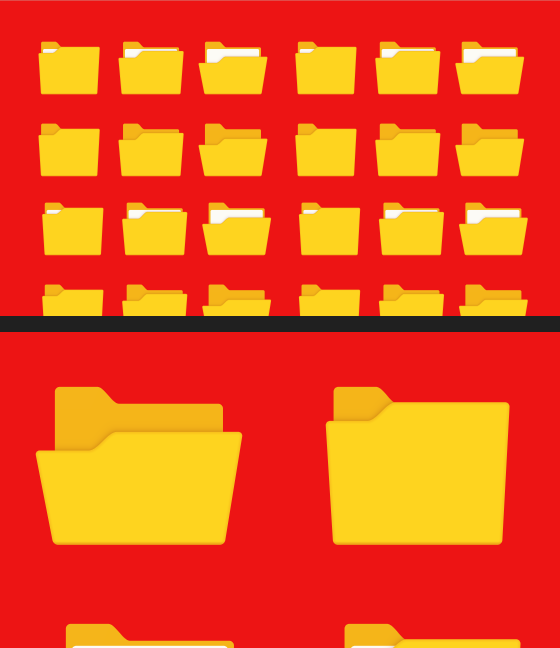
Top, the full canvas; bottom, a detail of the centre.
Reproduce this pattern procedurally as a Shadertoy shader.

```glsl
// Rows of yellow folders on red: closed, half open and wide open, repeated.
// Each cell picks its opening from the column and its paper from the row;
// the parts are rounded distance fields on a canvas 432 units high.

// Intersection of two distances with a rounded outer corner.
float roundMax(float a, float b, float radius) {
    vec2 d = vec2(a, b) + radius;
    return min(max(d.x, d.y), 0.0) + length(max(d, 0.0)) - radius;
}

// Panel standing on y = base, flaring from bottomHalf to topHalf in width.
// Its top edge steps from heights.x to heights.y between step.x and step.y.
float panel(vec2 p, float base, float bottomHalf, float topHalf, vec2 heights, vec2 stepX) {
    float t = clamp((p.x - stepX.x) / (stepX.y - stepX.x), 0.0, 1.0);
    float top = mix(heights.x, heights.y, t * t * (3.0 - 2.0 * t));
    float slope = 6.0 * t * (1.0 - t) * (heights.y - heights.x) / (stepX.y - stepX.x);
    float side = abs(p.x) - mix(bottomHalf, topHalf, p.y / top);
    float upper = (p.y - top) / sqrt(1.0 + slope * slope);
    return roundMax(roundMax(side, upper, 2.2), base - p.y, 2.2);
}

float coverage(float d, float pixel) {
    return clamp(0.5 - d / pixel, 0.0, 1.0);
}

// Choose the value for opening 0, 1 or 2.
float pick(vec3 values, float opening) {
    return opening < 0.5 ? values.x : opening < 1.5 ? values.y : values.z;
}

void mainImage(out vec4 fragColor, in vec2 fragCoord) {
    float pixel = 432.0 / iResolution.y;
    vec2 q = vec2(fragCoord.x, iResolution.y - fragCoord.y) * pixel;

    // Rows come in pairs; the lower pair sits slightly to the right.
    float row = clamp(floor((q.y - 37.0) / 110.0), 0.0, 3.0);
    float pair = floor(row / 2.0);
    float emptyRow = mod(row, 2.0);

    // Each block holds three folders, opening from left to right.
    float x = q.x - 5.0 * pair;
    float block = clamp(floor((x - 38.5) / 351.0), 0.0, 1.0);
    x -= 351.0 * block;
    float opening = clamp(floor((x - 38.5) / 112.0), 0.0, 2.0);
    vec2 p = vec2(x - 94.5 - 112.0 * opening,
                  129.0 + 220.0 * pair + 112.0 * emptyRow - q.y);

    // Back with its tab, the paper, and the leaning front.
    float back = panel(p, 4.0, 38.3, 38.3, vec2(72.0, 64.3), vec2(-19.0, -9.0));
    float paper = panel(p, 4.0, 35.7, 35.7, vec2(62.0), vec2(-19.0, -9.0));
    vec2 frontHeights = vec2(pick(vec3(56.5, 50.0, 43.0), opening),
                             pick(vec3(65.0, 59.3, 51.5), opening));
    float front = panel(p, 0.0, pick(vec3(38.5, 40.3, 39.0), opening),
                        pick(vec3(42.0, 44.7, 47.4), opening),
                        frontHeights, vec2(-23.0, -10.0));

    vec3 red = vec3(0.93, 0.08, 0.08);
    vec3 amber = vec3(0.96, 0.71, 0.10);
    vec3 yellow = vec3(0.995, 0.83, 0.12);

    // Paper and back receive a soft contact shadow from the front.
    vec3 inside = mix(amber, vec3(0.99, 0.985, 0.965), coverage(paper, pixel) * (1.0 - emptyRow));
    inside *= 1.0 - vec3(0.10, 0.17, 0.18) * exp(-max(front, 0.0) / 1.2);
    vec3 color = mix(red, inside, coverage(back, pixel));

    // The front darkens along its rim and a little more at the bottom.
    float rim = smoothstep(-1.7, 0.0, front);
    vec3 frontColor = mix(yellow, amber, 0.6 * rim);
    frontColor = mix(frontColor, vec3(0.91, 0.55, 0.08), 0.55 * smoothstep(1.8, 0.2, p.y));
    color = mix(color, frontColor, coverage(front, pixel));

    // Thin pale line along the upper border.
    color = mix(color, vec3(0.82, 0.55, 0.53), 0.7 * coverage(q.y - 0.9, pixel));
    fragColor = vec4(color, 1.0);
}
```
